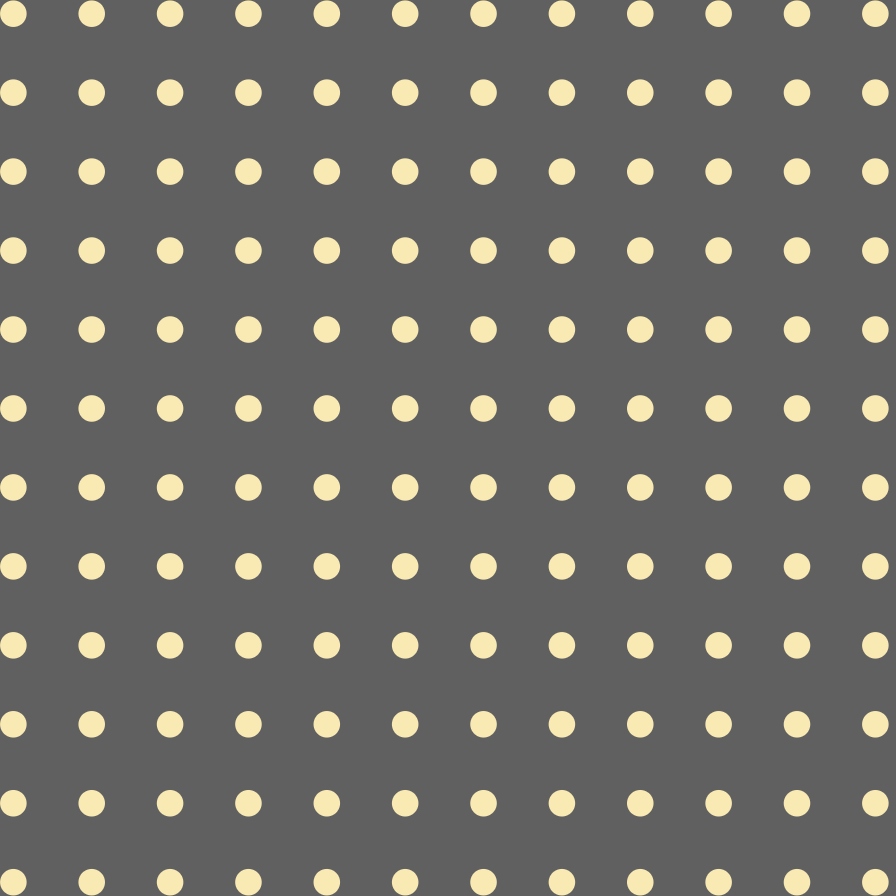
Reproduce this pattern procedurally as a WebGL 1 fragment shader.

```glsl
precision highp float;
// Draws a 12 by 12 grid of cream polka dots on a flat grey ground.

uniform vec2 u_resolution;

const vec3 GROUND_GREY = vec3(0.378, 0.378, 0.378);
const vec3 DOT_CREAM = vec3(0.975, 0.912, 0.702);

const vec2 FIRST_CENTRE = vec2(0.0149, 0.0154);
const vec2 DOT_SPACING = vec2(0.08746, 0.08812);
const float DOT_RADIUS = 0.0148;

// Offset from the nearest grid point, in canvas units
vec2 repeatCentred(vec2 p, vec2 origin, vec2 spacing) {
    vec2 cell = fract((p - origin) / spacing + 0.5) - 0.5;
    return cell * spacing;
}

float circleDistance(vec2 p, float radius) {
    return length(p) - radius;
}

// Coverage of a shape across an edge one pixel wide
float coverage(float signedDistance, float pixel) {
    return clamp(0.5 - signedDistance / pixel, 0.0, 1.0);
}

void main() {
    float canvasSize = min(u_resolution.x, u_resolution.y);
    vec2 position = gl_FragCoord.xy / canvasSize;

    vec2 local = repeatCentred(position, FIRST_CENTRE, DOT_SPACING);
    float dotMask = coverage(circleDistance(local, DOT_RADIUS), 1.0 / canvasSize);

    gl_FragColor = vec4(mix(GROUND_GREY, DOT_CREAM, dotMask), 1.0);
}
```
